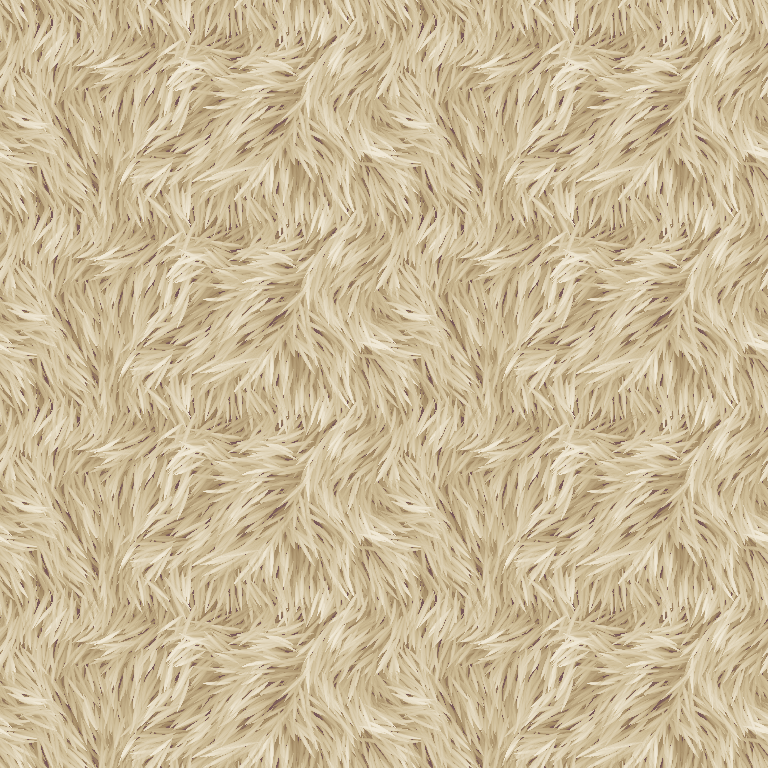
Write a WebGL 1 fragment shader that draws this texture.

```glsl
precision highp float;

uniform vec2 u_resolution;

const vec2 REPEATS = vec2(2.0, 4.0);
const vec2 GRID = vec2(32.0, 16.0);       // strand cells per repeat
const vec2 LEAN_LATTICE = vec2(8.0, 4.0);
const vec2 TONE_LATTICE = vec2(14.0, 7.0);
const int STRANDS = 7;                    // strands per cell
const int REACH = 2;                      // neighbour cells searched
const float LENGTH_MIN = 1.1;             // half lengths, in cells
const float LENGTH_MAX = 1.8;
const float HALF_WIDTH = 0.18;
const float BEND = 0.12;
const float LEAN_JITTER = 0.5;
const float LEAN_NOISE = 1.5;
const float TONE_NOISE = 0.5;
const float OVERLAP = 12.0;               // how firmly upper strands hide lower ones
const float TAU = 6.28318531;

const vec3 UNDERCOAT = vec3(0.47, 0.34, 0.35);
const vec3 TAN = vec3(0.64, 0.54, 0.39);
const vec3 SAND = vec3(0.80, 0.73, 0.58);
const vec3 CREAM = vec3(0.94, 0.91, 0.84);

vec4 random4(vec3 p) {
  vec4 q = fract(p.xyzx * vec4(0.1031, 0.1030, 0.0973, 0.1099));
  q += dot(q, q.wzxy + 33.33);
  return fract((q.xxyz + q.yzzw) * q.zywx);
}

float cornerSlope(vec2 corner, vec2 offset, vec2 period, float seed) {
  float a = TAU * random4(vec3(mod(corner, period), seed)).x;
  return dot(vec2(cos(a), sin(a)), offset);
}

// Gradient noise that wraps after one period.
float wrappedNoise(vec2 p, vec2 period, float seed) {
  vec2 i = floor(p);
  vec2 f = p - i;
  vec2 u = f * f * f * (f * (f * 6.0 - 15.0) + 10.0);
  vec2 e = vec2(1.0, 0.0);
  float low = mix(cornerSlope(i, f, period, seed),
                  cornerSlope(i + e.xy, f - e.xy, period, seed), u.x);
  float high = mix(cornerSlope(i + e.yx, f - e.yx, period, seed),
                   cornerSlope(i + e.xx, f - e.xx, period, seed), u.x);
  return mix(low, high, u.y);
}

// Lean of the fur from vertical, in radians, over one repeat.
float furLean(vec2 t) {
  float side = 0.5 + 0.5 * cos(TAU * t.x);
  float lean = 0.17 - 0.52 * cos(TAU * (t.x - 0.03));
  lean += 0.87 * side * cos(TAU * (t.y - 0.72));
  lean += 0.61 * (1.0 - side) * cos(TAU * (2.0 * t.y - 0.33));
  vec2 whorl = cos(TAU * (t - vec2(0.72, 0.5)));
  lean += 1.1 * exp(2.0 * (whorl.x + whorl.y - 2.0));
  return lean + LEAN_NOISE * wrappedNoise(t * LEAN_LATTICE, LEAN_LATTICE, 11.0);
}

vec3 furColor(float tone) {
  vec3 c = mix(UNDERCOAT, TAN, clamp(tone / 0.25, 0.0, 1.0));
  c = mix(c, SAND, clamp((tone - 0.25) / 0.35, 0.0, 1.0));
  return mix(c, CREAM, clamp((tone - 0.6) / 0.4, 0.0, 1.0));
}

void main() {
  vec2 p = gl_FragCoord.xy / u_resolution * REPEATS * GRID;
  vec2 home = floor(p);
  float toneSum = 0.0;
  float weightSum = 0.5;

  for (int y = -REACH; y <= REACH; y++) {
    for (int x = -REACH; x <= REACH; x++) {
      vec2 cell = home + vec2(float(x), float(y));
      vec2 id = mod(cell, GRID);
      vec2 t = (id + 0.5) / GRID;
      float lean = furLean(t);
      float patchTone = TONE_NOISE * wrappedNoise(t * TONE_LATTICE, TONE_LATTICE, 29.0);

      for (int k = 0; k < STRANDS; k++) {
        vec4 r = random4(vec3(id, float(k) + 3.0));
        float angle = lean + LEAN_JITTER * (fract(r.w * 17.0) - 0.5);
        vec2 tipward = -vec2(sin(angle), cos(angle));
        vec2 d = p - cell - r.xy;
        float along = dot(d, tipward) / mix(LENGTH_MIN, LENGTH_MAX, r.w);
        float across = dot(d, vec2(-tipward.y, tipward.x));
        across += BEND * (fract(r.w * 53.0) - 0.5) * 2.0 * along * along;

        // Spindle outline with a rounded ridge
        float width = HALF_WIDTH * max(1.0 - along * along, 0.001);
        float ridge = max(1.0 - across * across / (width * width), 0.0);
        float cover = smoothstep(0.0, 0.7, ridge) * step(abs(along), 1.0);

        float rank = r.z;
        float tone = 0.02 + 0.78 * rank + patchTone + 0.1 * along + 0.16 * (ridge - 0.6);
        float weight = cover * exp2(OVERLAP * rank);
        toneSum += weight * tone;
        weightSum += weight;
      }
    }
  }

  gl_FragColor = vec4(furColor(toneSum / weightSum), 1.0);
}
```
